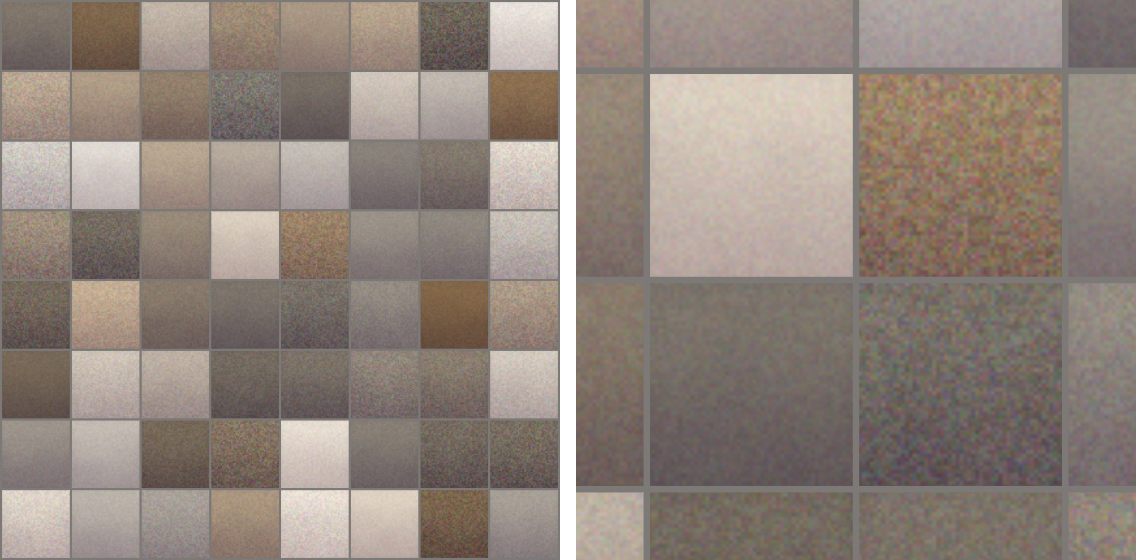
Left: the whole. Right: its middle third, enlarged.
Give the GLSL for this pattern, as a WebGL 2 fragment shader.

```glsl
#version 300 es
precision highp float;
// Eight by eight grid of grainy stone tiles, each shaded from light top to dusky base.

uniform vec2 u_resolution;
out vec4 fragColor;

const int TILES = 8;
const float GROUT_WIDTH = 0.0039;
const float GRAIN_SCALE = 430.0;
const vec3 GROUT = vec3(0.485, 0.475, 0.465);

// Integer hash giving three values in 0..1
vec3 hash3(ivec2 p, int seed) {
    uvec3 v = uvec3(ivec3(p, seed)) * 1664525u + 1013904223u;
    v += v.yzx * v.zxy;
    v ^= v >> 16u;
    v += v.yzx * v.zxy;
    return vec3(v >> 8u) / 16777216.0;
}

// Smooth value noise, one field per colour channel
vec3 noise3(vec2 p, int seed) {
    ivec2 i = ivec2(floor(p));
    vec2 f = fract(p);
    f = f * f * (3.0 - 2.0 * f);
    vec3 low = mix(hash3(i, seed), hash3(i + ivec2(1, 0), seed), f.x);
    vec3 high = mix(hash3(i + ivec2(0, 1), seed), hash3(i + ivec2(1, 1), seed), f.x);
    return mix(low, high, f.y);
}

// Shuffled rank of a tile, so every tone level occurs exactly once
float tileRank(ivec2 id) {
    int i = id.x + id.y * TILES;
    i = (i * 37 + 11) & 63;
    i ^= i >> 3;
    i = (i * 29 + 5) & 63;
    i ^= i >> 3;
    i = (i * 45 + 19) & 63;
    return (float(i) + 0.5) / 64.0;
}

// Base tone: dark tiles are browner, pale tiles nearly neutral
vec3 tileTone(float tone, float warmth) {
    float level = mix(0.40, 0.87, tone);
    float tint = mix(mix(0.7, 1.7, warmth * warmth), 0.25, tone);
    tint *= mix(0.55, 1.0, warmth);
    return level * (1.0 + tint * vec3(0.16, 0.0, -0.18));
}

// Vertical shading with a soft, uneven boundary
vec3 shadeTile(vec3 base, vec2 f, float tone, vec2 uv, int seed) {
    float drift = (noise3(uv * 26.0, seed).x - 0.5) * 0.16;
    float fall = 1.0 - smoothstep(-0.05, 0.88, f.y + drift);
    vec3 dusk = mix(vec3(0.78, 0.75, 0.84), vec3(0.88, 0.85, 0.87), tone);
    float sheen = 0.035 * tone * smoothstep(0.6, 1.0, f.y);
    vec2 side = abs(f - 0.5) * 2.0;
    float rim = 1.0 - 0.035 * pow(max(side.x, side.y), 8.0);
    return (base * mix(vec3(1.0), dusk, fall) + sheen) * rim;
}

// Fine speckle, partly grey and partly coloured
vec3 grain(vec2 uv, float strength) {
    vec3 n = noise3(uv * GRAIN_SCALE, 71) - 0.5;
    float grey = noise3(uv * GRAIN_SCALE * 0.6, 93).x - 0.5;
    return strength * (n + 0.5 * grey);
}

void main() {
    vec2 uv = gl_FragCoord.xy / u_resolution;
    float pixel = 1.0 / min(u_resolution.x, u_resolution.y);

    // Grid inset by half a joint so the border shows a full line
    float pitch = (1.0 - GROUT_WIDTH) / float(TILES);
    vec2 grid = (uv - 0.5 * GROUT_WIDTH) / pitch;
    ivec2 id = clamp(ivec2(floor(grid)), ivec2(0), ivec2(TILES - 1));
    vec2 f = fract(grid);

    // Tile surface
    vec3 traits = hash3(id, 17);
    float tone = pow(tileRank(id), 1.55);
    vec3 base = tileTone(tone, traits.x);
    vec3 color = shadeTile(base, f, tone, uv, 40 + id.x + id.y * TILES);
    color += grain(uv, mix(0.05, 0.17, traits.y * traits.y));

    // Joints
    vec2 toLine = min(f, 1.0 - f) * pitch;
    float edge = min(toLine.x, toLine.y) - 0.5 * GROUT_WIDTH;
    float tileMask = smoothstep(-0.5 * pixel, 0.5 * pixel, edge);
    fragColor = vec4(mix(GROUT, color, tileMask), 1.0);
}
```
